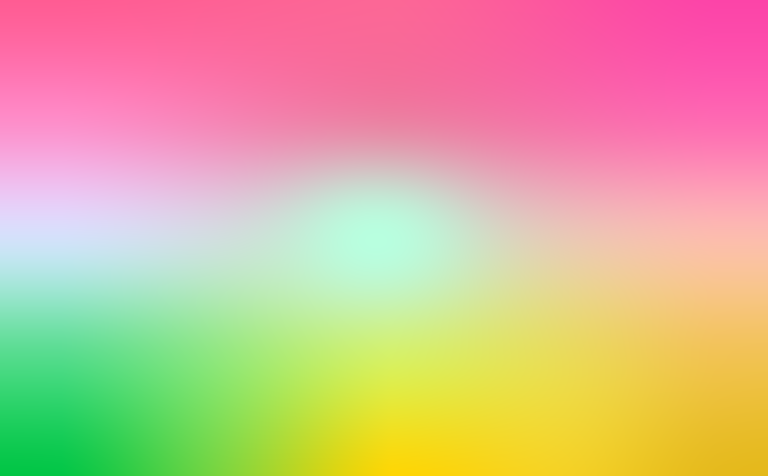
This background is drawn by a WebGL 1 fragment shader. Its source:

```glsl
precision highp float;
// Soft mesh gradient: pink sky over lavender, mint and peach, fading to green and gold.
uniform vec2 u_resolution;

// Left column, top to bottom
const vec3 CORAL_PINK = vec3(1.0, 0.36, 0.577);
const vec3 ORCHID     = vec3(0.996, 0.55, 0.785);
const vec3 LAVENDER   = vec3(0.83, 0.882, 0.98);
const vec3 JADE       = vec3(0.33, 0.86, 0.55);
const vec3 GREEN      = vec3(0.0, 0.773, 0.267);

// Middle column
const vec3 ROSE       = vec3(0.988, 0.404, 0.588);
const vec3 DUSTY_ROSE = vec3(0.933, 0.478, 0.62);
const vec3 SAGE       = vec3(0.83, 0.83, 0.745);
const vec3 LIME       = vec3(0.845, 0.94, 0.373);
const vec3 GOLD       = vec3(1.0, 0.835, 0.0);

// Right column
const vec3 MAGENTA    = vec3(0.988, 0.267, 0.659);
const vec3 HOT_PINK   = vec3(0.996, 0.412, 0.698);
const vec3 PEACH      = vec3(0.988, 0.737, 0.68);
const vec3 APRICOT    = vec3(0.945, 0.76, 0.325);
const vec3 OCHRE      = vec3(0.894, 0.722, 0.1);

// Glows: colour, then centre and radius in fractions of the canvas
const vec3 MINT        = vec3(0.72, 1.0, 0.876);
const vec2 MINT_AT     = vec2(0.49, 0.495);
const vec2 MINT_SIZE   = vec2(0.13, 0.145);
const vec3 SPRING      = vec3(0.51, 1.0, 0.78);
const vec2 SPRING_AT   = vec2(0.28, 0.04);
const vec2 SPRING_SIZE = vec2(0.13, 0.25);
const vec3 LEMON       = vec3(1.0, 0.94, 0.35);
const vec2 LEMON_AT    = vec2(0.73, 0.06);
const vec2 LEMON_SIZE  = vec2(0.14, 0.25);
const float SPRING_STRENGTH = 0.16;
const float LEMON_STRENGTH  = 0.3;

const float LEFT_X = 0.08;
const float MID_X = 0.51;
const float RIGHT_X = 0.93;

// Catmull-Rom curve from b to c
vec3 spline(vec3 a, vec3 b, vec3 c, vec3 d, float t) {
  return b + 0.5 * t * (c - a + t * (2.0 * a - 5.0 * b + 4.0 * c - d
       + t * (3.0 * (b - c) + d - a)));
}

// Five evenly spaced colours, with depth 0 at the top and 1 at the bottom
vec3 column(vec3 a, vec3 b, vec3 c, vec3 d, vec3 e, float depth) {
  float s = depth * 4.0;
  if (s < 1.0) return spline(a, a, b, c, s);
  if (s < 2.0) return spline(a, b, c, d, s - 1.0);
  if (s < 3.0) return spline(b, c, d, e, s - 2.0);
  return spline(c, d, e, e, s - 3.0);
}

// Gently eased blend between two column positions
float blend(float from, float to, float x) {
  float t = clamp((x - from) / (to - from), 0.0, 1.0);
  return mix(t, smoothstep(0.0, 1.0, t), 0.5);
}

float glow(vec2 uv, vec2 center, vec2 size) {
  vec2 d = (uv - center) / size;
  return exp(-dot(d, d));
}

void main() {
  vec2 uv = gl_FragCoord.xy / u_resolution;
  float depth = 1.0 - uv.y;

  // Colour mesh
  vec3 left = column(CORAL_PINK, ORCHID, LAVENDER, JADE, GREEN, depth);
  vec3 middle = column(ROSE, DUSTY_ROSE, SAGE, LIME, GOLD, depth);
  vec3 right = column(MAGENTA, HOT_PINK, PEACH, APRICOT, OCHRE, depth);
  vec3 color = mix(left, middle, blend(LEFT_X, MID_X, uv.x));
  color = mix(color, right, blend(MID_X, RIGHT_X, uv.x));

  // Glows
  color = mix(color, SPRING, SPRING_STRENGTH * glow(uv, SPRING_AT, SPRING_SIZE));
  color = mix(color, LEMON, LEMON_STRENGTH * glow(uv, LEMON_AT, LEMON_SIZE));
  color = mix(color, MINT, glow(uv, MINT_AT, MINT_SIZE));

  gl_FragColor = vec4(clamp(color, 0.0, 1.0), 1.0);
}
```
